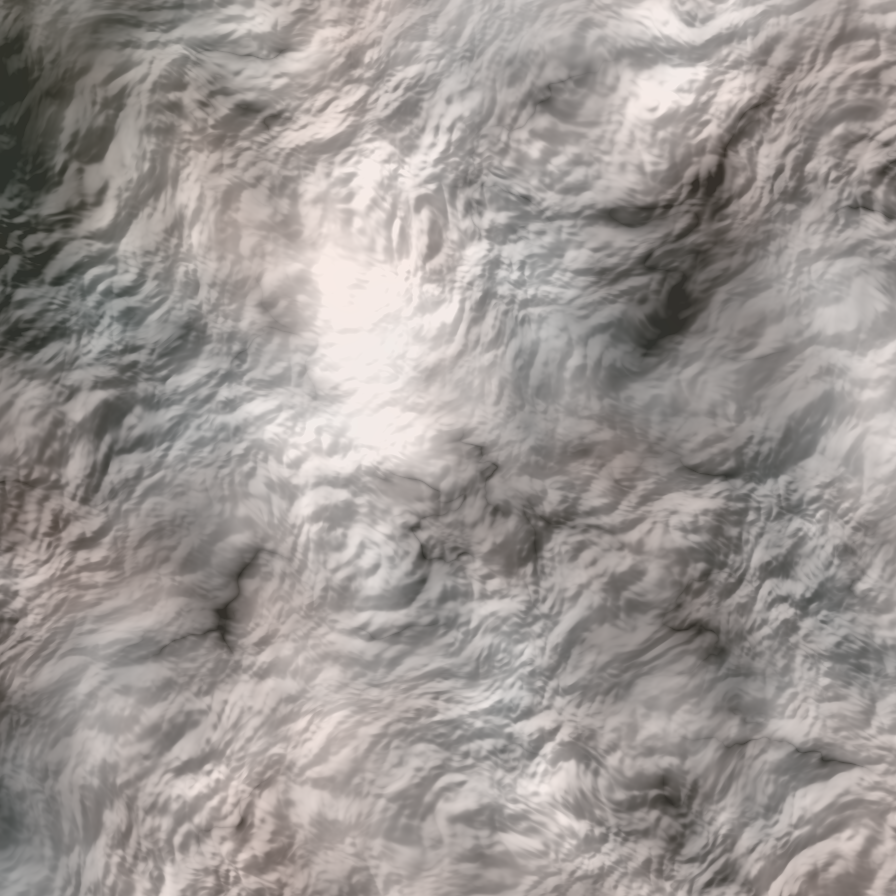
Give the GLSL for this texture, as a WebGL 1 fragment shader.

```glsl
precision highp float;
uniform vec2 u_resolution;

#define BASE_TONE 0.645
#define BROAD_CONTRAST 0.38
#define MOTTLE_CONTRAST 0.15
#define RELIEF_SCALE 11.0
#define RELIEF_CONTRAST 0.145
#define RELIEF_STEP 0.006
#define GRAIN_ANGLE 0.65
#define WARP 0.035
#define CRACK_DEPTH 0.30
#define STREAK_DEPTH 0.03
#define TINT 0.045

vec2 hash2(vec2 p) {
  vec3 q = fract(vec3(p.xyx) * vec3(0.1031, 0.1030, 0.0973));
  q += dot(q, q.yzx + 33.33);
  return fract((q.xx + q.yz) * q.zy);
}

float cornerSlope(vec2 cell, vec2 offset) {
  return dot(hash2(cell) * 2.0 - 1.0, offset);
}

// Gradient noise, roughly -1 to 1
float noise(vec2 p) {
  vec2 i = floor(p), f = p - i;
  vec2 w = f * f * f * (f * (f * 6.0 - 15.0) + 10.0);
  vec2 e = vec2(1.0, 0.0);
  float low = mix(cornerSlope(i, f), cornerSlope(i + e, f - e), w.x);
  float high = mix(cornerSlope(i + e.yx, f - e.yx), cornerSlope(i + 1.0, f - 1.0), w.x);
  return 2.0 * mix(low, high, w.y);
}

float fbm(vec2 p) {
  float sum = 0.0, amp = 0.5;
  for (int i = 0; i < 5; i++) {
    sum += amp * noise(p);
    p = mat2(1.6, 1.2, -1.2, 1.6) * p + 17.3;
    amp *= 0.5;
  }
  return sum;
}

vec2 rotate(vec2 p, float angle) {
  float c = cos(angle), s = sin(angle);
  return vec2(c * p.x + s * p.y, c * p.y - s * p.x);
}

// Rounded lumps with creased valleys, each octave turned a little off the grain
float rockHeight(vec2 p) {
  float sum = 0.0, scale = RELIEF_SCALE, amp = 1.0 / RELIEF_SCALE, turn = 0.3;
  for (int i = 0; i < 4; i++) {
    vec2 q = rotate(p, GRAIN_ANGLE + turn) * vec2(0.8, 1.2) * scale + scale * 1.7;
    float n = noise(q);
    sum += amp * sqrt(n * n + 0.01);
    scale *= 2.05;
    amp *= 0.46;
    turn *= -1.2;
  }
  return sum;
}

// Dark core and wide soft shadow along the zero contour of a noise field
float crack(vec2 p, float sharpness) {
  float d = abs(fbm(p));
  return 0.65 * exp(-sharpness * d) + 0.45 * exp(-0.3 * sharpness * d);
}

void main() {
  vec2 uv = gl_FragCoord.xy / u_resolution.y;
  vec2 bend = vec2(noise(uv * 4.0 + 4.1), noise(uv * 4.0 + 31.6));
  vec2 kink = vec2(noise(uv * 13.0 + 9.7), noise(uv * 13.0 + 63.2));
  vec2 p = uv + WARP * (bend + 0.25 * kink);

  // Large light and dark areas, with finer mottling
  float moss = smoothstep(0.5, 0.0, length(p - vec2(0.0, 0.92)));
  float glow = smoothstep(0.5, 0.0, length(p - vec2(0.47, 0.74)));
  float tone = BASE_TONE + BROAD_CONTRAST * fbm(p * 2.8 + 8.4);
  tone += MOTTLE_CONTRAST * fbm(rotate(p, GRAIN_ANGLE) * vec2(11.0, 16.0) + 27.5);
  tone += 0.1 * glow - 0.2 * moss;

  // Lumps lit from the upper left
  vec2 toLight = vec2(-0.5, 0.866);
  float slope = (rockHeight(p) - rockHeight(p + toLight * RELIEF_STEP)) / RELIEF_STEP;
  slope *= 0.5;
  float roughness = mix(0.55, 1.3, smoothstep(-0.5, 0.5, noise(p * 4.0 + 50.2)));
  tone += RELIEF_CONTRAST * roughness * slope / sqrt(1.0 + slope * slope);

  // Broken cracks, large and small
  float gate = smoothstep(-0.1, 0.5, noise(p * 3.2 + 71.9));
  float fineGate = smoothstep(0.0, 0.6, noise(p * 6.0 + 23.7));
  float cracks = gate * crack(p * 2.6 + 13.1, 20.0)
               + 0.8 * fineGate * crack(p * vec2(5.0, 7.0) + 42.8, 18.0);
  tone -= CRACK_DEPTH * min(cracks, 1.2);

  // Faint steep scratches
  tone += STREAK_DEPTH * noise(rotate(p, 1.15) * vec2(9.0, 65.0));

  // Warm and cool stone, olive in the deep shade
  tone = clamp(tone, 0.19, 0.93);
  vec3 stone = tone * vec3(1.033, 0.992, 0.975);
  stone += TINT * fbm(p * 3.5 + 90.4) * vec3(1.0, -0.1, -0.5);
  float shade = smoothstep(0.5, 0.2, tone);
  stone += (0.4 * shade + 0.5 * moss) * vec3(0.0, 0.004, -0.03);
  gl_FragColor = vec4(clamp(stone, 0.0, 1.0), 1.0);
}
```
